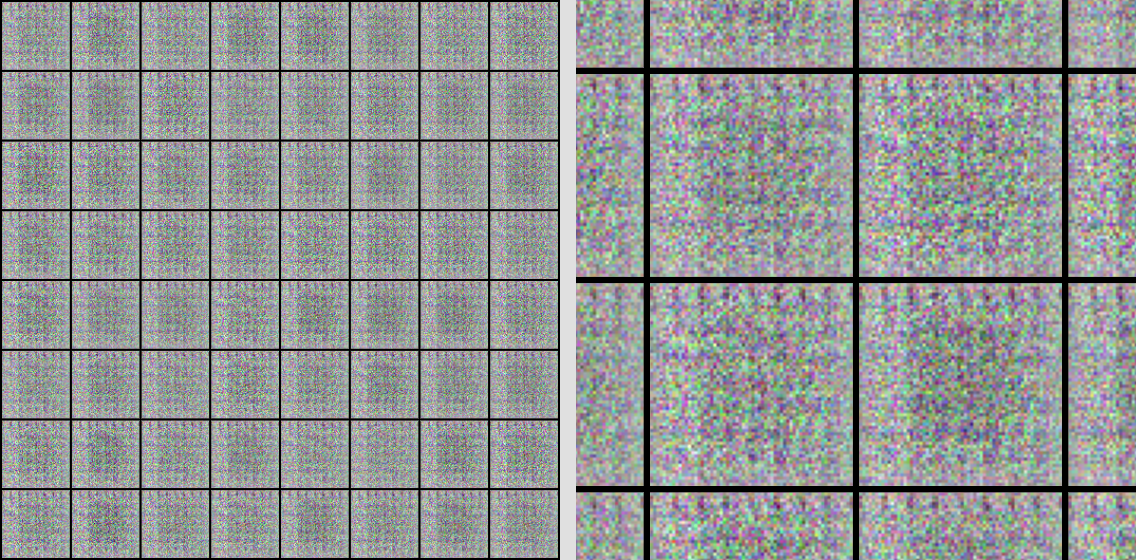
Left, the full canvas; right, a detail of the centre.
This pattern is drawn by a Shadertoy shader. Its source:

```glsl
vec3 hash3(vec2 p) {
    vec3 k = vec3(dot(p, vec2(127.1, 311.7)), dot(p, vec2(269.5, 183.3)), dot(p, vec2(419.2, 371.9)));
    return fract(sin(k) * 43758.5453);
}

// Signed speckle: a part common to all tiles, a part per tile, and an 8-texel weave
vec3 speckle(vec2 texel, vec2 cell) {
    vec3 common3 = hash3(texel + 3.0) - 0.5;
    vec3 own = hash3(texel + cell * 71.0 + 97.0) - 0.5;
    vec3 weave = hash3(mod(texel, 8.0) + 211.0) - 0.5;
    vec3 sum = 0.38 * common3 + 0.3 * own + 0.25 * weave;
    return mix(vec3(dot(sum, vec3(0.333))), sum, 0.92);
}

// Blend neighbouring texels
vec3 smoothSpeckle(vec2 p, vec2 cell) {
    vec2 i = floor(p - 0.5);
    vec2 f = smoothstep(0.0, 1.0, fract(p - 0.5));
    vec3 low = mix(speckle(i, cell), speckle(i + vec2(1, 0), cell), f.x);
    vec3 high = mix(speckle(i + vec2(0, 1), cell), speckle(i + vec2(1, 1), cell), f.x);
    return mix(low, high, f.y);
}

// Soft shading inside a tile: pale rim, bright left band, dim centre
vec3 tileShade(vec2 t, float centre, float dimming) {
    vec3 shade = mix(vec3(0.67, 0.665, 0.66), vec3(0.615, 0.622, 0.62), centre);
    float core = smoothstep(0.2, 0.36, t.x) * smoothstep(0.92, 0.62, t.x)
               * smoothstep(0.05, 0.35, t.y) * smoothstep(0.97, 0.7, t.y);
    shade -= core * dimming;
    float leftBand = smoothstep(0.03, 0.1, t.x) * smoothstep(0.28, 0.18, t.x);
    shade += 0.04 * leftBand * vec3(1.0, 0.9, 1.05);
    shade += vec3(-0.025, 0.005, -0.005) * smoothstep(0.7, 1.0, t.x);
    shade += vec3(0.03, 0.0, 0.01) * smoothstep(0.9, 1.0, t.y);
    return shade;
}

void mainImage(out vec4 fragColor, in vec2 fragCoord) {
    // 8 by 8 tiles of 64 texels, with gaps and an outer border of 2
    vec2 p = fragCoord / iResolution.xy * 530.0 - 1.0;
    vec2 cell = floor(p / 66.0);
    vec2 q = mod(p, 66.0);
    vec2 texel = q - 1.0;
    vec2 t = texel / 64.0;
    vec3 tileRandom = hash3(cell + 17.0);

    // Speckle fades towards the rim, most of all at the right and bottom
    vec2 rim = smoothstep(vec2(-0.06), vec2(0.12, 0.18), t)
             * smoothstep(vec2(1.06), vec2(0.8, 0.9), t);
    float centre = rim.x * rim.y;
    float contrast = mix(0.55, 1.0, centre) * mix(0.87, 1.13, tileRandom.x);

    vec3 colour = tileShade(t, centre, mix(0.03, 0.085, tileRandom.y));
    colour += smoothSpeckle(texel, cell) * vec3(0.95, 1.1, 0.95) * contrast;

    // Faint dark stripes every 8 texels
    vec2 stripe = 0.5 + 0.5 * cos(6.2832 * texel / 8.0);
    colour -= 0.03 * centre * (stripe.x * stripe.x + stripe.y * stripe.y - 0.7);

    // Short dark dashes along the top
    float dash = smoothstep(0.75, 0.95, stripe.x) * smoothstep(0.91, 0.93, t.y) * smoothstep(0.99, 0.97, t.y);
    colour -= dash * vec3(0.1, 0.2, 0.12);

    // Black grid
    vec2 toLine = min(q, 66.0 - q) - 1.0;
    float soft = 265.0 / iResolution.y;
    float tile = smoothstep(-soft, soft, min(toLine.x, toLine.y));
    fragColor = vec4(clamp(colour, 0.0, 1.0) * tile, 1.0);
}
```
